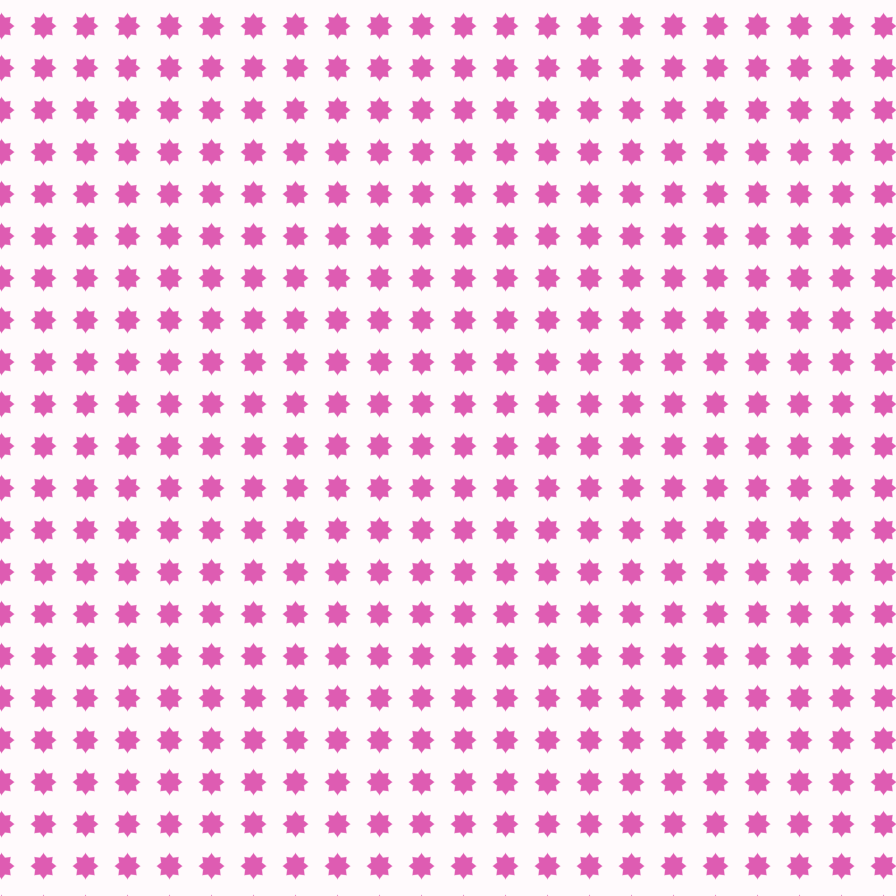
Reproduce this pattern procedurally as a Shadertoy shader.

```glsl
// A square grid of small pink eight-pointed stars on a pale blush ground.
// Each grid cell is folded into one half-point wedge of the star, where a
// single straight edge gives the distance used for a smooth outline.

const float PI = 3.14159265;

const float REPEATS = 21.333;             // cells across the canvas height
const vec2  GRID_ORIGIN = vec2(0.036, 0.712); // centre of the first star, in cells
const float STAR_POINTS = 8.0;
const float TIP_RADIUS = 0.306;           // in cells
const float NOTCH_RADIUS = 0.217;

const vec3 BLUSH = vec3(1.00, 0.98, 0.99);
const vec3 PINK = vec3(0.87, 0.36, 0.70);

// Position relative to the nearest grid centre, in -0.5 .. 0.5
vec2 repeatCell(vec2 p, vec2 origin) {
    return fract(p - origin + 0.5) - 0.5;
}

// Signed distance to the edges of a star with one point along +x
float starDistance(vec2 p, float points, float tipRadius, float notchRadius) {
    float halfWedge = PI / points;
    float angle = atan(p.y, p.x);
    angle = abs(mod(angle + halfWedge, 2.0 * halfWedge) - halfWedge);
    vec2 folded = length(p) * vec2(cos(angle), sin(angle));

    vec2 tip = vec2(tipRadius, 0.0);
    vec2 notch = notchRadius * vec2(cos(halfWedge), sin(halfWedge));
    vec2 edge = notch - tip;
    return dot(folded - tip, normalize(vec2(edge.y, -edge.x)));
}

// Coverage of a shape from its distance, softened over the given width
float coverage(float dist, float width) {
    return 1.0 - smoothstep(-width, width, dist);
}

void mainImage(out vec4 fragColor, in vec2 fragCoord) {
    // Canvas units scaled to grid cells
    vec2 grid = fragCoord / iResolution.y * REPEATS;
    float pixel = REPEATS / iResolution.y;

    // Stars over the ground
    vec2 cell = repeatCell(grid, GRID_ORIGIN);
    float dist = starDistance(cell, STAR_POINTS, TIP_RADIUS, NOTCH_RADIUS);
    vec3 color = mix(BLUSH, PINK, coverage(dist, 0.8 * pixel));

    fragColor = vec4(color, 1.0);
}
```
